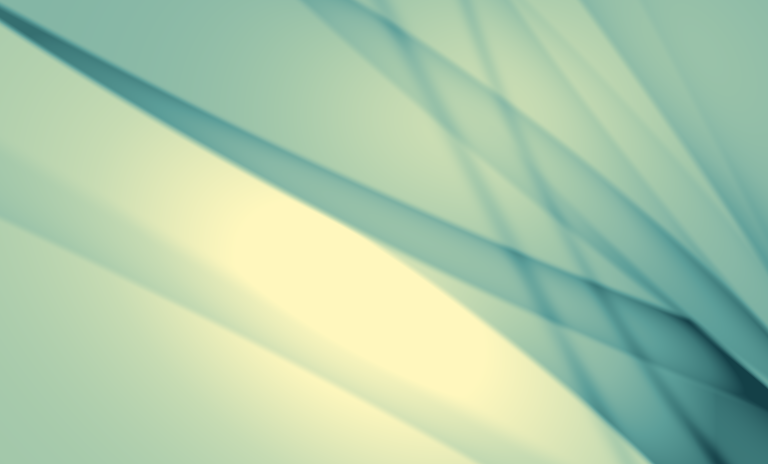
This background is drawn by a WebGL 1 fragment shader. Its source:

```glsl
precision highp float;
// Soft translucent teal ribbons sweeping across a pale yellow glow.

uniform vec2 u_resolution;

#define HEIGHT 4.64          // canvas height in drawing units
#define SOFT 0.05            // half width of a blurred edge
#define GLOW_CENTER vec2(3.6, 1.6)
#define GLOW_SIZE vec2(3.2, 1.9)
#define HAZE_CENTER vec2(4.9, 3.5)
#define HAZE_SIZE vec2(2.3, 1.6)

// Signed distance to a bowed line from a to b; positive at its upper right.
float curve(vec2 p, vec2 a, vec2 b, float bow) {
  float span = length(b - a);
  vec2 dir = (b - a) / span;
  float u = dot(p - a, dir) / span;
  return dot(p - a, vec2(-dir.y, dir.x)) - 4.0 * bow * u * (1.0 - u);
}

float cover(float d) {
  return smoothstep(-SOFT, SOFT, d);
}

// Shadow with a clean edge on one side and a fade on the other.
float shade(float d, float fade) {
  return cover(d) * exp(-max(d, 0.0) / fade);
}

// Thin shadow that fades on both sides.
float crease(float d, float fade) {
  return exp(-d * d / (fade * fade));
}

float glow(vec2 offset, vec2 size) {
  vec2 q = offset / size;
  return exp(-dot(q, q));
}

// Colour ramp from the darkest fold (0) to the brightest light (6).
vec3 palette(float tone) {
  vec3 c = mix(vec3(0.08, 0.25, 0.28), vec3(0.24, 0.48, 0.48), clamp(tone, 0.0, 1.0));
  c = mix(c, vec3(0.36, 0.62, 0.60), clamp(tone - 1.0, 0.0, 1.0));
  c = mix(c, vec3(0.53, 0.72, 0.65), clamp(tone - 2.0, 0.0, 1.0));
  c = mix(c, vec3(0.65, 0.79, 0.67), clamp(tone - 3.0, 0.0, 1.0));
  c = mix(c, vec3(0.78, 0.86, 0.70), clamp(tone - 4.0, 0.0, 1.0));
  return mix(c, vec3(1.0, 0.97, 0.74), clamp((tone - 5.0) / 1.2, 0.0, 1.0));
}

// Light field under the ribbons, with one pale band at the lower left.
float lowerLight(vec2 p) {
  vec2 q = p - GLOW_CENTER;
  vec2 tilted = vec2(dot(q, vec2(0.83, -0.56)), dot(q, vec2(0.56, 0.83)));
  float tone = 3.8 + 2.9 * glow(tilted, GLOW_SIZE);
  float bandLow = curve(p, vec2(0.0, 2.46), vec2(4.8, 0.0), 0.05);
  float bandHigh = curve(p, vec2(0.0, 3.19), vec2(5.6, 0.0), 0.0);
  float inside = cover(bandLow) * (1.0 - smoothstep(-0.12, 0.12, bandHigh));
  return tone - inside * (0.35 + 0.55 * exp(-max(bandLow, 0.0) / 0.25));
}

// Fan of folds falling from the top edge to the right.
float fanShadow(vec2 p) {
  float s = 0.9 * shade(curve(p, vec2(3.0, 4.64), vec2(6.4, 1.79), -0.05), 0.35);
  s += 1.5 * shade(-curve(p, vec2(3.55, 4.64), vec2(7.68, 1.34), 0.17), 0.17);
  s += 0.8 * shade(-curve(p, vec2(5.1, 4.64), vec2(7.68, 1.34), -0.05), 0.25);
  s += 0.5 * shade(-curve(p, vec2(5.25, 4.64), vec2(7.68, 1.94), 0.06), 0.15);
  s += 1.3 * shade(curve(p, vec2(5.8, 4.64), vec2(7.68, 1.94), 0.02), 0.28);
  s += 0.4 * shade(curve(p, vec2(6.4, 4.64), vec2(7.68, 2.24), 0.0), 0.2);
  return s;
}

void main() {
  vec2 p = gl_FragCoord.xy / u_resolution.y * HEIGHT;
  p.x *= 7.68 / (HEIGHT * u_resolution.x / u_resolution.y);

  // Main edges
  float ribbonTop = curve(p, vec2(0.0, 4.59), vec2(6.9, 1.46), -0.127);
  float ribbonLow = curve(p, vec2(0.0, 4.42), vec2(7.68, 0.54), -0.25);
  float wedgeEdge = curve(p, vec2(3.6, 2.29), vec2(6.5, 0.0), 0.09);
  float diagonal = curve(p, vec2(3.75, 4.64), vec2(7.68, 0.76), -0.08);
  float fromCenter = (p.x - 4.0) * (p.x - 4.0);

  // Wedge beside the bright light
  float tone = lowerLight(p);
  float wedge = max(5.2 - 0.4 * fromCenter, 1.2);
  wedge -= 1.4 * shade(wedgeEdge, 0.3) * smoothstep(4.2, 6.0, p.x);
  tone = mix(tone, wedge, cover(wedgeEdge) * smoothstep(3.0, 3.9, p.x));

  // Long ribbon
  float ribbon = 4.0 - 0.22 * fromCenter;
  ribbon -= 1.7 * shade(-ribbonTop, 0.13) * smoothstep(-0.5, 2.0, p.x);
  ribbon -= 0.9 * shade(ribbonLow, 0.15) * smoothstep(0.0, 2.0, p.x);
  tone = mix(tone, max(ribbon, 0.8), cover(ribbonLow));

  // Hazy sheet above the ribbon
  float haze = 2.9 + 2.4 * glow(p - HAZE_CENTER, HAZE_SIZE) - fanShadow(p);
  tone = mix(tone, haze, max(cover(ribbonTop), cover(diagonal)));

  // Shadows crossing all layers
  tone -= 0.8 * shade(-diagonal, 0.3) * smoothstep(4.5, 6.5, p.x);
  tone -= 1.2 * shade(-diagonal, 0.18) * smoothstep(6.5, 7.6, p.x);
  tone -= 0.9 * crease(curve(p, vec2(3.8, 4.64), vec2(6.0, 0.54), 0.0), 0.1);
  tone -= 0.8 * crease(curve(p, vec2(4.65, 4.64), vec2(7.2, 0.0), -0.24), 0.08);

  gl_FragColor = vec4(palette(tone), 1.0);
}
```
